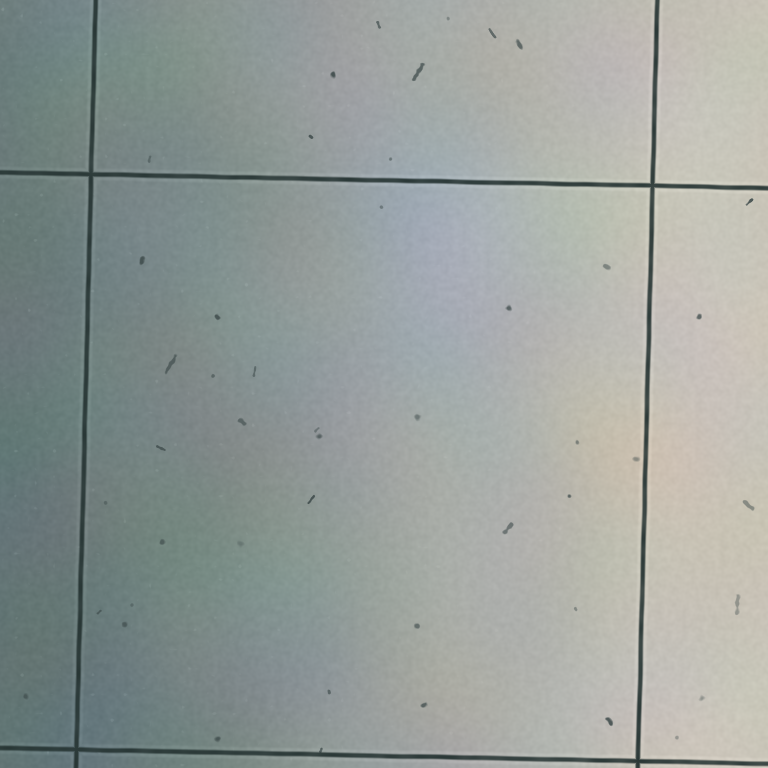
Write a three.js fragment shader that draws this texture.

```glsl
varying vec2 vUv;

const vec2 TILE_SIZE = vec2(0.7315, 0.7495);
const vec2 GRID_ORIGIN = vec2(0.099, 0.026);
const vec2 GRID_SKEW = vec2(0.0255, -0.0205);
const vec3 SHADE_TEAL = vec3(0.385, 0.455, 0.455);
const vec3 MID_TEAL = vec3(0.495, 0.550, 0.542);
const vec3 PALE_GREY = vec3(0.645, 0.660, 0.655);
const vec3 WARM_CREAM = vec3(0.785, 0.768, 0.720);
const vec3 JOINT_DARK = vec3(0.150, 0.205, 0.200);
const vec3 SPECK_DARK = vec3(0.240, 0.290, 0.290);

float hash(vec2 p) {
  vec3 q = fract(vec3(p.xyx) * 0.1031);
  q += dot(q, q.yzx + 33.33);
  return fract((q.x + q.y) * q.z);
}

float cornerGradient(vec2 cell, vec2 offset) {
  float angle = 6.28318 * hash(cell);
  return dot(vec2(cos(angle), sin(angle)), offset);
}

// Gradient noise, roughly -0.7 to 0.7
float gradientNoise(vec2 p) {
  vec2 i = floor(p);
  vec2 f = p - i;
  vec2 w = f * f * f * (f * (f * 6.0 - 15.0) + 10.0);
  vec2 e = vec2(1.0, 0.0);
  float low = mix(cornerGradient(i, f), cornerGradient(i + e.xy, f - e.xy), w.x);
  float high = mix(cornerGradient(i + e.yx, f - e.yx), cornerGradient(i + e.xx, f - e.xx), w.x);
  return mix(low, high, w.y);
}

float softBlob(vec2 p, vec2 center, vec2 radius) {
  vec2 d = (p - center) / radius;
  return exp(-dot(d, d));
}

// Light falling from cream on the right to teal shade on the left
vec3 surfaceLight(vec2 p) {
  float t = p.x + 0.22 * (p.y - 0.5) * (1.0 - 1.35 * p.x);
  t += 0.07 * gradientNoise(p * 3.0 + 4.0);
  vec3 color = mix(SHADE_TEAL, MID_TEAL, smoothstep(-0.08, 0.34, t));
  color = mix(color, PALE_GREY, smoothstep(0.22, 0.62, t));
  return mix(color, WARM_CREAM, smoothstep(0.52, 0.98, t));
}

// Cloudy tints, fine grain and faint pale flecks
vec3 surfaceTint(vec2 p) {
  vec3 blotch = vec3(gradientNoise(p * 6.0 + 11.0),
                     gradientNoise(p * 6.0 + 37.0),
                     gradientNoise(p * 5.0 + 71.0));
  vec3 tint = blotch * vec3(0.035, 0.025, 0.040);
  tint += vec3(-0.005, 0.018, 0.060) * softBlob(p, vec2(0.60, 0.66), vec2(0.15, 0.15));
  tint += vec3(0.025, 0.008, -0.025) * softBlob(p, vec2(0.80, 0.37), vec2(0.12, 0.10));
  float grain = gradientNoise(p * 95.0) + 0.8 * gradientNoise(p * 190.0 + 9.0);
  tint += grain * 0.022;
  tint += 0.05 * smoothstep(0.42, 0.65, gradientNoise(p * 120.0 + 50.0)) * (1.0 - p.x);
  return tint;
}

// Distance to the nearest tile joint on each axis
vec2 jointDistance(vec2 p) {
  vec2 wobble = 0.0008 * vec2(gradientNoise(p * 22.0), gradientNoise(p * 22.0 + 60.0));
  vec2 grid = (p - GRID_ORIGIN - GRID_SKEW * p.yx + wobble) / TILE_SIZE;
  return abs(fract(grid + 0.5) - 0.5) * TILE_SIZE;
}

// One elongated chip or dot per occupied cell
float specks(vec2 p, float count, float chance, float size, float seed) {
  vec2 cell = floor(p * count);
  vec2 id = cell + seed;
  vec2 center = 0.2 + 0.6 * vec2(hash(id + 3.1), hash(id + 8.7));
  vec2 d = (p * count - cell - center) / count;
  float angle = 0.5 + 2.4 * hash(id + 15.3);
  vec2 along = vec2(cos(angle), sin(angle));
  float shape = hash(id + 21.9);
  float halfLength = size * 4.0 * pow(shape, 4.0);
  float reach = dot(d, along);
  float dist = length(d - along * clamp(reach, -halfLength, halfLength));
  dist += size * 0.7 * gradientNoise(p * 160.0 + seed);
  float radius = size * mix(1.1, 0.65, shape);
  float strength = mix(0.35, 0.9, hash(id + 29.5));
  float present = step(hash(id + 41.3), chance);
  return present * strength * (1.0 - smoothstep(radius * 0.4, radius * 1.5, dist));
}

void main() {
  vec3 color = surfaceLight(vUv) + surfaceTint(vUv);

  // Chips and dirt
  float dirt = specks(vUv, 8.0, 0.36, 0.0034, 17.0);
  dirt = max(dirt, specks(vUv, 13.0, 0.14, 0.0022, 53.0));
  color = mix(color, SPECK_DARK, dirt);

  // Tile joints with a thin pale rim
  vec2 gap = jointDistance(vUv);
  float nearest = min(gap.x, gap.y);
  float rim = smoothstep(0.0030, 0.0050, nearest) * (1.0 - smoothstep(0.0055, 0.0095, nearest));
  color += 0.035 * rim;
  float wear = 0.90 + 0.14 * gradientNoise(vUv * 45.0 + 20.0);
  float joint = 1.0 - smoothstep(0.0012, 0.0044, nearest);
  color = mix(color, JOINT_DARK, joint * wear);

  gl_FragColor = vec4(clamp(color, 0.0, 1.0), 1.0);
}
```
